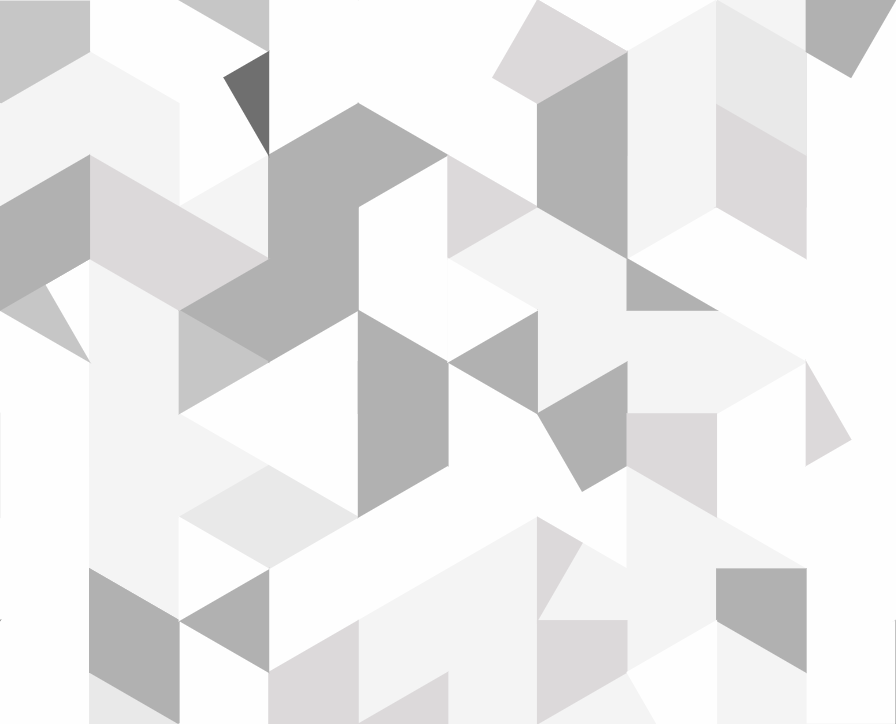
Write a Shadertoy shader that draws this background.

```glsl
const float ROWS = 7.0;          // lattice edges over the canvas height
const float COLUMN = 0.8660254;  // lattice column width, in edges
const float TAU = 6.2831853;

const vec3 WHITE = vec3(0.998);
const vec3 MIST = vec3(0.956);
const vec3 PALE = vec3(0.912);
const vec3 ROSE = vec3(0.862, 0.851, 0.855);
const vec3 SILVER = vec3(0.778);
const vec3 STEEL = vec3(0.695);
const vec3 CHARCOAL = vec3(0.435);

float hash(float n) {
    return fract(sin(n * 127.1 + 3.7) * 43758.5453);
}

// Signed distance to the line a-b, negative on its left
float side(vec2 p, vec2 a, vec2 b) {
    vec2 dir = normalize(b - a);
    return dot(p - a, vec2(dir.y, -dir.x));
}

float quad(vec2 p, vec2 b, vec2 c, vec2 d) {
    vec2 a = vec2(0.0);
    return max(max(side(p, a, b), side(p, b, c)),
               max(side(p, c, d), side(p, d, a)));
}

// Skewed lattice coordinates to the plane
vec2 unskew(vec2 s) {
    return vec2(s.x + 0.5 * s.y, COLUMN * s.y);
}

// Half triangle, triangle, right-angled kite, rhombus, trapezoid
float facet(vec2 p, float kind) {
    vec2 b = vec2(kind > 3.5 ? 2.0 : 1.0, 0.0);
    vec2 c = kind < 1.5 ? vec2(0.5) : kind < 2.5 ? vec2(1.0, 0.5) : vec2(1.0);
    vec2 d = kind < 0.5 ? vec2(0.25) : vec2(0.0, 1.0);
    return quad(p, unskew(b), unskew(c), unskew(d));
}

// Evenly spread lattice point for a piece number
vec2 latticePoint(float id, vec2 grid) {
    vec2 spread = fract(id * vec2(0.7549, 0.5698) + 0.37);
    vec2 cell = floor(mix(vec2(-0.5), grid + 1.0, spread));
    return vec2(cell.x * COLUMN, cell.y + 0.5 * mod(cell.x, 2.0));
}

// Coverage of one piece, turned by sixths and mirrored at random
float piece(vec2 p, float id, float kind, float size, vec2 grid, float pixel) {
    float angle = TAU * (floor(hash(id) * 6.0) / 6.0 + 1.0 / 12.0);
    vec2 axis = vec2(cos(angle), sin(angle));
    vec2 q = p - latticePoint(id, grid);
    q = vec2(dot(q, axis), dot(q, vec2(-axis.y, axis.x)));
    if (hash(id + 51.3) < 0.5) q.y = -q.y;
    float dist = facet(q / size, kind) * size;
    return clamp(1.0 - dist / pixel, 0.0, 1.0);
}

float pickKind(float id, float count) {
    return floor(fract(id * 0.41421) * count);
}

vec3 pickGrey(float id) {
    float t = fract(id * 0.61803);
    return t < 0.50 ? STEEL : t < 0.84 ? ROSE : t < 0.94 ? SILVER : PALE;
}

void mainImage(out vec4 fragColor, in vec2 fragCoord) {
    float pixel = ROWS / iResolution.y;
    vec2 p = fragCoord * pixel;
    vec2 grid = vec2(iResolution.x * pixel / COLUMN, ROWS);
    vec3 color = WHITE;

    // Broad faint planes
    for (float id = 1.0; id < 14.0; id++) {
        vec3 tint = fract(id * 0.61803) < 0.15 ? PALE : MIST;
        color = mix(color, tint, piece(p, id, pickKind(id, 5.0), 2.0, grid, pixel));
    }

    // Grey facets
    for (float id = 20.0; id < 66.0; id++) {
        color = mix(color, pickGrey(id), piece(p, id, pickKind(id, 5.0), 1.0, grid, pixel));
    }

    // White notches
    for (float id = 80.0; id < 88.0; id++) {
        color = mix(color, WHITE, piece(p, id, pickKind(id, 3.0), 1.0, grid, pixel));
    }

    // Dark slivers
    for (float id = 90.0; id < 92.0; id++) {
        color = mix(color, CHARCOAL, piece(p, id, 0.0, 1.0, grid, pixel));
    }

    fragColor = vec4(color, 1.0);
}
```
